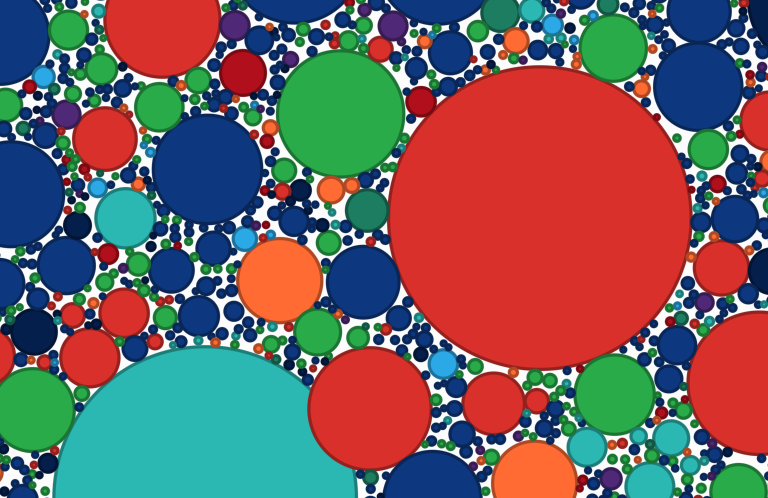
This pattern is drawn by a Shadertoy shader. Its source:

```glsl
const int MAX_DISCS = 40;
const int PASSES = 8;
const int INKS = 10;
const float RIM = 0.0065;       // outline width
const float OVERLAP = 0.005;    // how far neighbours may intrude
const float MIN_RADIUS = 0.008;
const float SHRINK = 0.6;       // cell size ratio between passes
const vec3 PAPER = vec3(0.99);

// Ink colour and its share
const vec4 PALETTE[INKS] = vec4[INKS](
    vec4(0.05, 0.22, 0.50, 0.28),   // navy
    vec4(0.16, 0.67, 0.29, 0.22),   // green
    vec4(0.02, 0.12, 0.30, 0.07),   // midnight
    vec4(0.31, 0.16, 0.47, 0.03),   // purple
    vec4(0.85, 0.19, 0.17, 0.11),   // red
    vec4(1.00, 0.42, 0.20, 0.08),   // orange
    vec4(0.70, 0.06, 0.11, 0.04),   // crimson
    vec4(0.17, 0.72, 0.70, 0.08),   // teal
    vec4(0.11, 0.49, 0.38, 0.05),   // pine
    vec4(0.17, 0.66, 0.90, 0.04));  // sky

// Anchor discs: centre, radius, palette index
const vec4 GIANTS[3] = vec4[3](
    vec4(0.412, 0.000, 0.307, 7.0),
    vec4(1.084, 0.562, 0.307, 4.0),
    vec4(0.743, 0.179, 0.126, 4.0));

// Discs near the current point
vec3 discs[MAX_DISCS];

float hash(vec2 p) {
    return fract(sin(dot(p, vec2(127.1, 311.7))) * 43758.5453);
}

vec2 hash2(vec2 p) {
    return vec2(hash(p), hash(p + 19.19));
}

mat2 rotation(float angle) {
    float c = cos(angle), s = sin(angle);
    return mat2(c, s, -s, c);
}

float discEdge(vec2 p, vec3 disc) {
    return length(p - disc.xy) - disc.z;
}

// Distance to the nearest known disc, cut short once covered
float clearance(vec2 p, int count) {
    float nearest = 9.0;
    for (int i = 0; i < count && nearest > 0.0; i++)
        nearest = min(nearest, discEdge(p, discs[i]));
    return nearest;
}

// Forget discs beyond reach of the point
int keepNear(vec2 p, float reach, int count) {
    int kept = 0;
    for (int i = 0; i < count; i++)
        if (discEdge(p, discs[i]) < reach) discs[kept++] = discs[i];
    return kept;
}

// Weighted choice; small discs lean towards the first inks
vec3 pickInk(vec2 seed, float radius) {
    float pick = pow(hash(seed), radius < 0.02 ? 1.8 : 1.0);
    for (int i = 0; i < INKS; i++) {
        pick -= PALETTE[i].w;
        if (pick < 0.0) return PALETTE[i].rgb;
    }
    return PALETTE[0].rgb;
}

vec3 paintDisc(vec3 under, float edge, vec3 ink, float blur) {
    vec3 fill = mix(ink, ink * 0.68, smoothstep(-blur, blur, edge + RIM));
    return mix(fill, under, smoothstep(-blur, blur, edge));
}

// Larger of two trial discs inside one cell
vec3 fitDisc(vec2 cell, mat2 turn, float size, float seed, int count) {
    vec3 best = vec3(0.0);
    for (int i = 0; i < 2; i++) {
        vec2 offset = 0.6 * hash2(cell + seed * 7.31 + float(i) * 3.77) - 0.3;
        float wall = 0.53 - max(abs(offset.x), abs(offset.y));
        vec2 centre = (cell + 0.5 + offset) * size * turn;
        float radius = min(size * min(0.43, wall), clearance(centre, count) + OVERLAP);
        if (radius > best.z) best = vec3(centre, radius);
    }
    return best;
}

void mainImage(out vec4 fragColor, in vec2 fragCoord) {
    vec2 p = fragCoord / iResolution.y;
    float blur = 0.75 / iResolution.y;
    vec3 color = PAPER;
    float nearest = 9.0;
    int count = 0;

    for (int i = 0; i < 3; i++) {
        discs[count++] = GIANTS[i].xyz;
        float edge = discEdge(p, GIANTS[i].xyz);
        nearest = min(nearest, edge);
        color = paintDisc(color, edge, PALETTE[int(GIANTS[i].w)].rgb, blur);
    }

    // Fill the gaps with ever finer, turned grids of discs
    for (int k = 0; k < PASSES && nearest > -0.009; k++) {
        float seed = float(k) + 1.0;
        float size = max(0.34 * pow(SHRINK, float(k)), 0.026);
        mat2 turn = rotation(seed * 1.3);
        vec2 grid = turn * p / size;
        count = keepNear(p, 1.6 * size, count);
        int known = count;

        for (int i = 0; i < 9; i++) {
            vec2 cell = floor(grid) + vec2(i % 3, i / 3) - 1.0;
            if (length(cell + 0.5 - grid) > 1.5) continue;
            vec3 disc = fitDisc(cell, turn, size, seed, known);
            float edge = discEdge(p, disc);
            if (disc.z < max(MIN_RADIUS, 0.2 * size) || edge > size) continue;
            if (count < MAX_DISCS) discs[count++] = disc;
            nearest = min(nearest, edge);
            if (edge < blur)
                color = paintDisc(color, edge, pickInk(cell + seed * 5.3, disc.z), blur);
        }
    }
    fragColor = vec4(color, 1.0);
}
```
